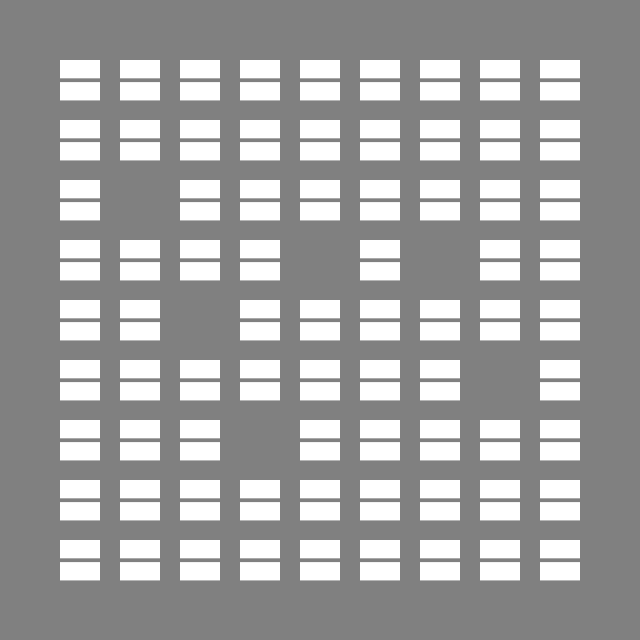
Give the GLSL for this pattern, as a WebGL 1 fragment shader.

```glsl
precision highp float;
// Grid of white tiles, each split by a thin horizontal slot, with a few tiles left out.

uniform vec2 u_resolution;

const float TILES = 9.0;                      // tiles across and down
const float PITCH = 0.09375;                  // tile spacing, also the margin
const vec2 TILE_SIZE = vec2(0.6667, 0.6737);  // in pitches
const float SLOT_HEIGHT = 0.063;              // in pitches
const vec2 HOLE_ROWS = vec2(2.0, 6.0);        // first and last row with holes
const float HOLE_STEP = 2.0;                  // rows the hole drops per column
const vec2 EXTRA_HOLE = vec2(4.0, 3.0);       // column, row
const vec3 GROUND_COLOR = vec3(0.502);
const vec3 TILE_COLOR = vec3(1.0);

// Share of a pixel inside a centred band, along one axis
float bandCoverage(float offset, float size, float pixel) {
  return clamp((0.5 * size - abs(offset)) / pixel + 0.5, 0.0, 1.0);
}

bool isCell(vec2 cell, vec2 target) {
  vec2 gap = abs(cell - target);
  return max(gap.x, gap.y) < 0.5;
}

// Holes follow a wrapped diagonal, limited to the middle rows
bool isHole(vec2 cell) {
  float holeRow = mod(HOLE_STEP * cell.x, TILES);
  bool inRows = cell.y > HOLE_ROWS.x - 0.5 && cell.y < HOLE_ROWS.y + 0.5;
  return (inRows && abs(cell.y - holeRow) < 0.5) || isCell(cell, EXTRA_HOLE);
}

bool insideGrid(vec2 cell) {
  return min(cell.x, cell.y) > -0.5 && max(cell.x, cell.y) < TILES - 0.5;
}

void main() {
  // Pitch units, rows counted from the top, tile centres on whole numbers
  vec2 uv = gl_FragCoord.xy / u_resolution;
  vec2 pos = vec2(uv.x, 1.0 - uv.y) / PITCH - 1.0 - 0.5 * TILE_SIZE;
  vec2 pixel = 1.0 / (u_resolution * PITCH);
  vec2 cell = floor(pos + 0.5);
  vec2 local = pos - cell;

  // Tile with its slot cut out
  float across = bandCoverage(local.x, TILE_SIZE.x, pixel.x);
  float down = bandCoverage(local.y, TILE_SIZE.y, pixel.y);
  float slot = bandCoverage(local.y, SLOT_HEIGHT, pixel.y);
  float ink = across * max(down - slot, 0.0);

  if (!insideGrid(cell) || isHole(cell)) ink = 0.0;

  gl_FragColor = vec4(mix(GROUND_COLOR, TILE_COLOR, ink), 1.0);
}
```
